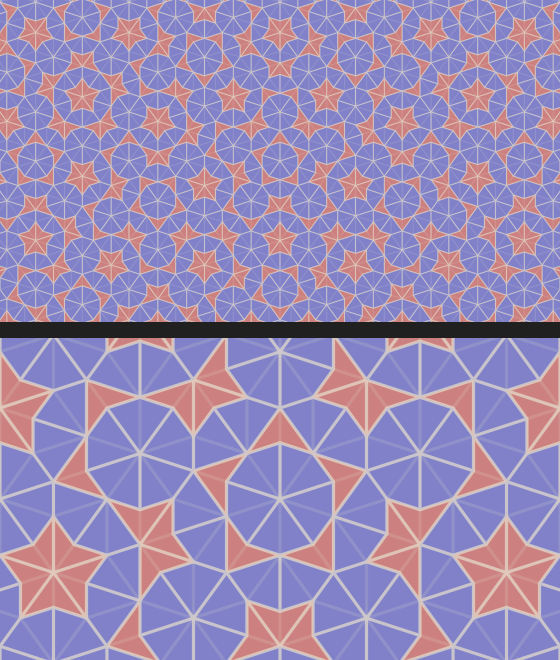
Top: the whole. Bottom: its middle third, enlarged.
A Shadertoy shader for this pattern:

```glsl
// Penrose kite-and-dart tiling with fivefold symmetry about the canvas centre.
// The plane is folded into a 36 degree wedge, one large half kite, which is
// deflated step by step, keeping only the half tile that holds the point.

const float PHI        = 1.61803399;
const float PI         = 3.14159265;
const int   DEFLATIONS = 8;        // even, so the centre is a ring of kites
const float LONG_EDGE  = 0.0582;   // long tile edge, in canvas heights
const float LINE_WIDTH = 0.0033;   // in canvas heights
const float EDGE_ALPHA = 0.72;     // lines around the tiles
const float AXIS_ALPHA = 0.17;     // mirror line inside each tile
const int   SAMPLES    = 2;        // antialiasing grid per side

const vec3 KITE_COLOR = vec3(0.50, 0.505, 0.79);
const vec3 DART_COLOR = vec3(0.80, 0.505, 0.50);
const vec3 LINE_COLOR = vec3(0.90, 0.87, 0.80);

// Half tile: a = sharp tip, b = side corner, c = far corner; ca is the axis.
struct HalfTile { vec2 a, b, c; bool kite; };

float cross2(vec2 u, vec2 v) { return u.x * v.y - u.y * v.x; }

// True if p and ref lie on the same side of the line through u and v.
bool sameSide(vec2 p, vec2 ref, vec2 u, vec2 v) {
    return cross2(v - u, p - u) * cross2(v - u, ref - u) > 0.0;
}

float segmentDistance(vec2 p, vec2 u, vec2 v) {
    vec2 d = v - u;
    return length(p - u - d * clamp(dot(p - u, d) / dot(d, d), 0.0, 1.0));
}

// Fold the plane into the wedge from 0 to 36 degrees off the vertical.
vec2 foldFivefold(vec2 p) {
    float sector = 0.4 * PI;
    float angle = abs(mod(atan(p.x, p.y) + 0.5 * sector, sector) - 0.5 * sector);
    return length(p) * vec2(sin(angle), cos(angle));
}

// Split a half tile and return the piece containing p.
HalfTile deflate(HalfTile t, vec2 p) {
    if (t.kite) {
        vec2 onEdge = mix(t.a, t.b, 1.0 / (PHI * PHI));
        vec2 onAxis = mix(t.a, t.c, 1.0 / PHI);
        if (sameSide(p, t.a, onEdge, onAxis))
            return HalfTile(t.a, onAxis, onEdge, false);
        if (sameSide(p, t.c, t.b, onAxis))
            return HalfTile(t.b, t.c, onAxis, true);
        return HalfTile(t.b, onEdge, onAxis, true);
    }
    vec2 onEdge = mix(t.a, t.b, 1.0 / PHI);
    if (sameSide(p, t.a, t.c, onEdge))
        return HalfTile(t.a, onEdge, t.c, true);
    return HalfTile(t.b, t.c, onEdge, false);
}

float lineMask(float d, float pixel) {
    float h = 0.5 * LINE_WIDTH;
    return 1.0 - smoothstep(h - 0.4 * pixel, h + 0.4 * pixel, d);
}

vec3 tiling(vec2 p, float pixel) {
    p = foldFivefold(p);
    float size = LONG_EDGE * pow(PHI, float(DEFLATIONS));
    HalfTile t = HalfTile(vec2(0.0), vec2(0.0, size),
                          size * vec2(sin(0.2 * PI), cos(0.2 * PI)), true);
    for (int i = 0; i < DEFLATIONS; i++) t = deflate(t, p);

    // Faint axis first, then the stronger outline.
    vec3 color = t.kite ? KITE_COLOR : DART_COLOR;
    float axis = segmentDistance(p, t.c, t.a);
    float edge = min(segmentDistance(p, t.a, t.b), segmentDistance(p, t.b, t.c));
    color = mix(color, LINE_COLOR, AXIS_ALPHA * lineMask(axis, pixel));
    return mix(color, LINE_COLOR, EDGE_ALPHA * lineMask(edge, pixel));
}

void mainImage(out vec4 fragColor, in vec2 fragCoord) {
    float pixel = 1.0 / iResolution.y;
    vec3 color = vec3(0.0);
    for (int j = 0; j < SAMPLES; j++)
    for (int i = 0; i < SAMPLES; i++) {
        vec2 offset = (vec2(i, j) + 0.5) / float(SAMPLES) - 0.5;
        color += tiling((fragCoord + offset - 0.5 * iResolution.xy) * pixel, pixel);
    }
    fragColor = vec4(color / float(SAMPLES * SAMPLES), 1.0);
}
```
